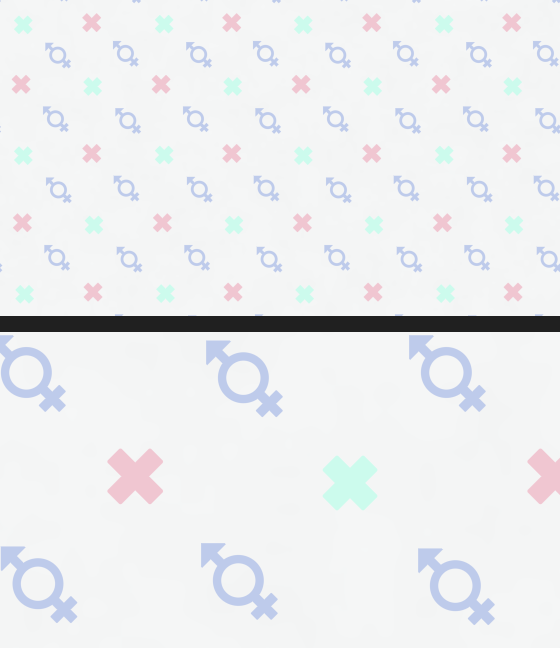
Top: the whole. Bottom: its middle third, enlarged.
Give the GLSL for this pattern, as a WebGL 1 fragment shader.

```glsl
precision highp float;
// Pale paper scattered with pink and mint diagonal crosses and blue ring symbols.
// Both motifs sit on skewed, interleaved lattices that alternate in offset, and
// each is a distance function evaluated only for the nearest lattice sites.

uniform vec2 u_resolution;

const float UNITS = 432.0;                // design units per canvas height
const vec2 PITCH = vec2(95.7, 94.75);     // spacing between neighbouring motifs
const vec2 CROSS_ORIGIN = vec2(30.8, 211.3);
const vec2 SYMBOL_ORIGIN = vec2(78.3, 258.4);
const float ROW_SKEW = 0.9;               // sideways drift per row

const vec3 PAPER = vec3(0.958, 0.962, 0.962);
const vec3 PINK = vec3(0.942, 0.775, 0.82);
const vec3 MINT = vec3(0.80, 0.985, 0.93);
const vec3 BLUE = vec3(0.745, 0.795, 0.92);

// Sine-free hash and smooth value noise
float hash(vec2 p) {
  vec3 q = fract(vec3(p.xyx) * 0.1031);
  q += dot(q, q.yzx + 33.33);
  return fract((q.x + q.y) * q.z);
}

float noise(vec2 p) {
  vec2 cell = floor(p);
  vec2 f = fract(p);
  f = f * f * (3.0 - 2.0 * f);
  float low = mix(hash(cell), hash(cell + vec2(1.0, 0.0)), f.x);
  float high = mix(hash(cell + vec2(0.0, 1.0)), hash(cell + vec2(1.0)), f.x);
  return mix(low, high, f.y);
}

// Distance functions
float box(vec2 p, vec2 halfSize, float corner) {
  vec2 d = abs(p) - halfSize + corner;
  return length(max(d, 0.0)) + min(max(d.x, d.y), 0.0) - corner;
}

float cross4(vec2 p, float arm, float halfWidth, float corner) {
  p = abs(p);
  if (p.y > p.x) p = p.yx;
  return box(p, vec2(arm, halfWidth), corner);
}

// x runs along the down-right diagonal, y across it
vec2 diagonal(vec2 p) {
  return vec2(p.x + p.y, p.y - p.x) * 0.70711;
}

float arrowHead(vec2 p, float depth, float halfSpan) {
  float side = (abs(p.y) - p.x) * 0.70711;
  return max(max(side, p.x - depth), abs(p.y) - halfSpan);
}

// Ring with an arrow to the upper left and a barred tail to the lower right
float ringSymbol(vec2 p) {
  vec2 q = diagonal(p);
  float ring = abs(length(q) - 9.7) - 1.9;
  float stem = box(q + vec2(14.0, 0.0), vec2(4.0, 2.1), 0.3);
  float head = arrowHead(q + vec2(24.0, 0.0), 8.3, 7.6);
  float tail = cross4(q - vec2(16.7, 0.0), 6.7, 2.2, 0.5);
  return min(min(ring, stem), min(head, tail));
}

// +1 or -1 in a checkerboard over the lattice
float checker(vec2 site) {
  return 1.0 - 2.0 * mod(site.x + site.y, 2.0);
}

// Centre of a site: skewed grid, alternating nudge, tighter rows at the top
vec2 siteCentre(vec2 site, vec2 origin, vec2 nudge) {
  float sgn = checker(site);
  vec2 c = origin + site * PITCH;
  float squeeze = 1.0 - smoothstep(10.0, 125.0, c.y);
  c += vec2(ROW_SKEW * site.y, 0.0) + squeeze * vec2(1.8, 11.0);
  float everyFourth = step(abs(mod(site.x, 4.0) - 2.0), 0.5) * step(0.0, sgn);
  return c + sgn * nudge + everyFourth * vec2(1.2, -0.9);
}

float coverage(float d, float pixel) {
  return 1.0 - smoothstep(-0.7 * pixel, 0.7 * pixel, d);
}

void main() {
  float pixel = UNITS / u_resolution.y;
  vec2 p = vec2(gl_FragCoord.x, u_resolution.y - gl_FragCoord.y) * pixel;

  // Paper with faint cloudy mottling
  float mottle = 0.65 * noise(p / 30.0) + 0.35 * noise(p / 9.0 + 17.0);
  vec3 color = PAPER + (mottle - 0.5) * 0.012;

  vec2 crossSite = floor((p - CROSS_ORIGIN) / PITCH + 0.5);
  vec2 symbolSite = floor((p - SYMBOL_ORIGIN) / PITCH + 0.5);
  for (int j = -1; j <= 1; j++) {
    for (int i = -1; i <= 1; i++) {
      vec2 offset = vec2(float(i), float(j));

      // Crosses: mint and pink take turns, pink slightly longer and slimmer
      vec2 site = crossSite + offset;
      float isMint = step(0.0, checker(site));
      vec2 local = diagonal(p - siteCentre(site, CROSS_ORIGIN, vec2(1.1, 1.5)));
      float d = cross4(local, mix(14.0, 13.3, isMint), mix(4.5, 4.9, isMint), 1.0);
      color = mix(color, mix(PINK, MINT, isMint), coverage(d, pixel));

      // Ring symbols
      site = symbolSite + offset;
      d = ringSymbol(p - siteCentre(site, SYMBOL_ORIGIN, vec2(1.6, 1.2)));
      color = mix(color, BLUE, coverage(d, pixel));
    }
  }
  gl_FragColor = vec4(color, 1.0);
}
```
